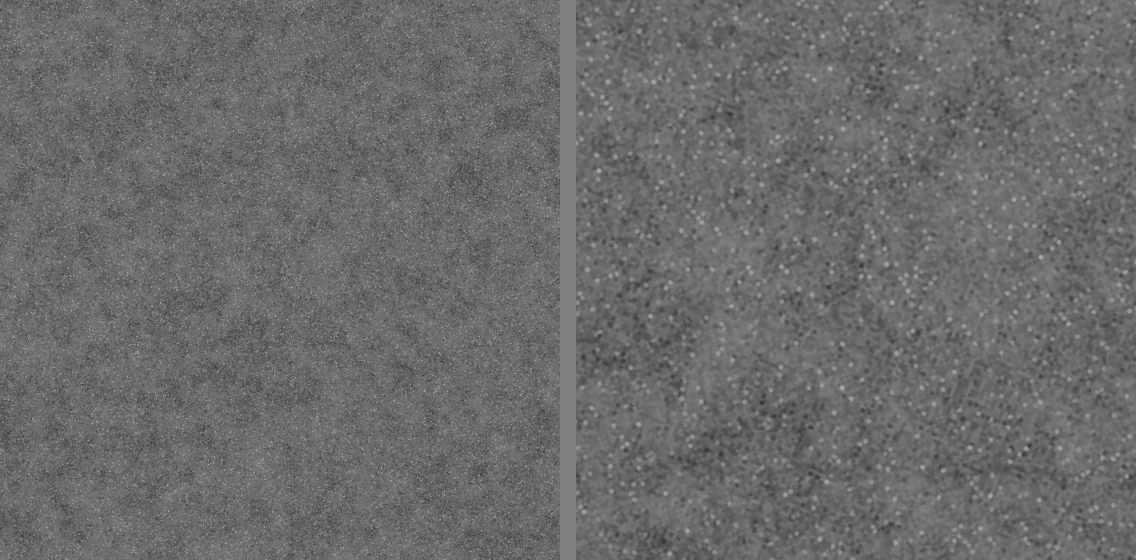
Left: the whole. Right: its middle third, enlarged.
A Shadertoy shader for this texture:

```glsl
// Mottled grey stone-like surface with fine grain and scattered pale and dark specks.

const vec3 BASE_GREY = vec3(0.417);

// Integer hash of a lattice cell, returned in 0..1.
float hash(vec2 cell, uint seed) {
    uvec2 q = uvec2(ivec2(cell) + 4096);
    uint h = q.x * 1597334673u ^ q.y * 3812015801u ^ seed * 2654435769u;
    h = (h ^ (h >> 15)) * 2246822519u;
    h = (h ^ (h >> 13)) * 3266489917u;
    h ^= h >> 16;
    return float(h >> 8) / 16777216.0;
}

mat2 rotation(float angle) {
    float c = cos(angle), s = sin(angle);
    return mat2(c, s, -s, c);
}

// Smooth value noise centred on zero.
float valueNoise(vec2 p, uint seed) {
    vec2 cell = floor(p);
    vec2 f = fract(p);
    f = f * f * (3.0 - 2.0 * f);
    float low = mix(hash(cell, seed), hash(cell + vec2(1.0, 0.0), seed), f.x);
    float high = mix(hash(cell + vec2(0.0, 1.0), seed), hash(cell + vec2(1.0), seed), f.x);
    return mix(low, high, f.y) - 0.5;
}

// Small cloudy blotches over a faint broad drift.
float mottle(vec2 uv, float frequency) {
    float sum = 0.10 * valueNoise(uv * frequency * 0.4, 1u);
    float weight = 0.28;
    for (int i = 0; i < 4; i++) {
        uv = rotation(0.65) * uv;
        sum += weight * valueNoise(uv * frequency, uint(i) + 2u);
        frequency *= 1.9;
        weight *= 0.85;
    }
    return sum;
}

// One soft dot per chosen cell, with random position and strength.
float specks(vec2 uv, float cells, float chance, float radius, uint seed) {
    vec2 p = uv * cells;
    vec2 cell = floor(p);
    vec2 jitter = vec2(hash(cell, seed), hash(cell, seed + 1u));
    vec2 centre = mix(vec2(0.3), vec2(0.7), jitter);
    float dist = length(p - cell - centre) / cells;
    float dot = 1.0 - smoothstep(radius * 0.3, radius, dist);
    float present = step(hash(cell, seed + 2u), chance);
    return dot * present * mix(0.35, 1.0, hash(cell, seed + 3u));
}

void mainImage(out vec4 fragColor, in vec2 fragCoord) {
    vec2 uv = fragCoord / iResolution.y;

    // Broad tone, with dark blotches reaching further than light ones.
    float cloud = mottle(uv, 34.0);
    float shade = 0.17 * cloud + 0.06 * min(cloud, 0.0);
    float darkness = smoothstep(0.14, -0.18, cloud);

    // Fine grain, rougher inside the dark blotches.
    float grain = valueNoise(rotation(0.4) * uv * 470.0, 20u);
    shade += grain * mix(0.10, 0.15, darkness);

    // Scattered specks, on tilted grids so that no rows show.
    shade += 0.18 * specks(rotation(0.9) * uv, 240.0, 0.17, 0.0022, 30u);
    shade -= 0.10 * specks(rotation(0.3) * uv, 220.0, 0.16 + 0.16 * darkness, 0.0023, 40u);

    fragColor = vec4(BASE_GREY + shade, 1.0);
}
```
